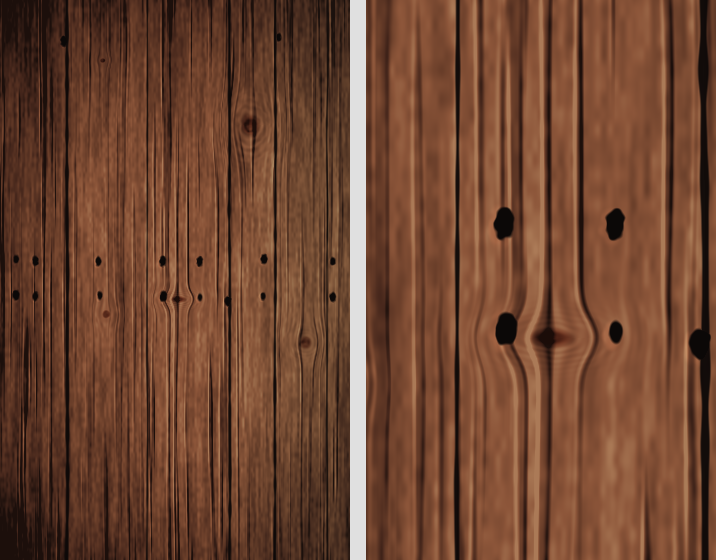
Left, the full canvas; right, a detail of the centre.
This texture is drawn by a Shadertoy shader. Its source:

```glsl
// Six weathered vertical planks with dark seams, two rows of nail holes and knots.
// Stretched value noise makes the grain; its sideways slope lights the furrows.
// Knots bend the grain around them, and a vignette darkens the borders.

const float HEIGHT = 1.6;                 // canvas height in widths
const int SEAM_COUNT = 5;
const float SEAM_X[5] = float[5](0.192, 0.421, 0.656, 0.786, 0.935);
const float SEAM_WIDTH[5] = float[5](0.0100, 0.0042, 0.0085, 0.0075, 0.0045);
const float BOARD_TONE[6] = float[6](-0.02, 0.03, 0.01, 0.02, 0.04, 0.03);
const float BOARD_ROUGH[6] = float[6](1.0, 0.4, 0.8, 0.65, 0.45, 0.7);

const int NAIL_COUNT = 7;
const float NAIL_X[7] = float[7](0.044, 0.102, 0.284, 0.467, 0.573, 0.752, 0.952);
const vec2 NAIL_ROWS = vec2(0.754, 0.856);
const vec2 NAIL_SIZE = vec2(0.0085, 0.0135);
const vec2 STRAY_HOLES[3] = vec2[3](vec2(0.183, 1.483), vec2(0.796, 1.493), vec2(0.652, 0.740));

// Knots: centre, radius, height over width
const int KNOT_COUNT = 5;
const vec4 KNOTS[5] = vec4[5](
    vec4(0.715, 1.242, 0.025, 1.35), vec4(0.304, 0.702, 0.011, 1.0),
    vec4(0.872, 0.621, 0.017, 1.05), vec4(0.293, 1.427, 0.008, 0.9),
    vec4(0.510, 0.745, 0.020, 0.45));

const vec3 SOOT   = vec3(0.11, 0.06, 0.045);
const vec3 UMBER  = vec3(0.28, 0.155, 0.11);
const vec3 BROWN  = vec3(0.41, 0.24, 0.16);
const vec3 SIENNA = vec3(0.55, 0.335, 0.225);
const vec3 TAN    = vec3(0.67, 0.48, 0.34);
const vec3 HOLE   = vec3(0.045, 0.03, 0.028);
const vec3 AGED_TINT = vec3(0.97, 1.10, 1.10);  // greyer wood to the right
const float EXPOSURE = 0.72;

float hash(vec2 p) {
    vec3 q = fract(p.xyx * vec3(0.1031, 0.1030, 0.0973));
    q += dot(q, q.yzx + 33.33);
    return fract((q.x + q.y) * q.z);
}

float noise(vec2 p) {
    vec2 i = floor(p), f = fract(p);
    f = f * f * (3.0 - 2.0 * f);
    return mix(mix(hash(i), hash(i + vec2(1, 0)), f.x),
               mix(hash(i + vec2(0, 1)), hash(i + vec2(1, 1)), f.x), f.y);
}

// Depth of the long cracks running along the grain, 0 to 1
float furrow(vec2 g) {
    float lines = noise(g * vec2(95.0, 1.6)) * 0.65 + noise(g * vec2(190.0, 4.0)) * 0.35;
    return smoothstep(0.56, 0.80, lines);
}

vec3 woodRamp(float t) {
    t = clamp(t, 0.0, 1.0) * 4.0;
    vec3 c = mix(SOOT, UMBER, clamp(t, 0.0, 1.0));
    c = mix(c, BROWN, clamp(t - 1.0, 0.0, 1.0));
    c = mix(c, SIENNA, clamp(t - 2.0, 0.0, 1.0));
    return mix(c, TAN, clamp(t - 3.0, 0.0, 1.0));
}

// Ragged hole: x is the dark core, y the pale chipped rim at its lower left
vec2 nailHole(vec2 p, vec2 centre, float aa) {
    vec2 size = NAIL_SIZE * (0.8 + 0.4 * hash(centre * 917.0));
    vec2 d = p - centre;
    float ragged = 0.35 * (noise(p * 150.0) - 0.5);
    float soft = aa / size.x;
    float core = 1.0 - smoothstep(1.0 - soft, 1.0 + soft, length(d / size) + ragged);
    float rim = 1.0 - smoothstep(0.9, 1.5, length((d + vec2(0.004, 0.003)) / size) + ragged);
    return vec2(core, rim);
}

void mainImage(out vec4 fragColor, in vec2 fragCoord) {
    vec2 uv = fragCoord / iResolution.xy;
    vec2 p = uv * vec2(1.0, HEIGHT);
    float aa = max(1.0 / iResolution.x, 0.0012);

    // Seams, and the board this point lies on
    int board = 0;
    float seam = 0.0, bevel = 0.0;
    for (int i = 0; i < SEAM_COUNT; i++) {
        float row = float(i) * 17.0;
        float d = p.x - SEAM_X[i] - 0.003 * (noise(vec2(row, p.y * 5.0)) - 0.5);
        float halfWidth = SEAM_WIDTH[i] * (0.3 + 0.3 * noise(vec2(row + 5.0, p.y * 28.0)));
        if (d > 0.0) board = i + 1;
        seam = max(seam, 1.0 - smoothstep(halfWidth - aa, halfWidth + aa, abs(d)));
        float lip = (d + SEAM_WIDTH[i] * 1.2) / 0.004;
        bevel += exp(-lip * lip) * noise(vec2(row + 9.0, p.y * 14.0));
    }

    // Knots push the grain aside and add dark hearts with rings
    vec2 g = p + vec2(0.006 * (noise(p * vec2(6.0, 4.0)) - 0.5) + float(board) * 3.7, float(board) * 7.3);
    float heart = 0.0, rings = 0.0;
    for (int i = 0; i < KNOT_COUNT; i++) {
        vec4 k = KNOTS[i];
        vec2 d = (p - k.xy) / (k.z * vec2(1.0, k.w));
        float r = length(d) + 0.3 * (noise(p * 70.0) - 0.5);
        g.x -= d.x * k.z * 0.6 * exp(-dot(d, d) * 0.12);
        heart = max(heart, (1.0 - smoothstep(0.5, 1.15, r)) * (0.55 + 0.45 * noise(p * 130.0)));
        float reach = exp(-r * r * 0.16) * smoothstep(0.012, 0.025, k.z);
        rings += reach * sin(r * 11.0) * (d.y < 0.0 ? 1.0 : 0.6);
    }

    // Grain layers from broad stains to fine fibres
    float rough = BOARD_ROUGH[board] * (0.55 + 0.9 * noise(g * vec2(14.0, 0.8)));
    float tone = EXPOSURE + BOARD_TONE[board];
    tone += 0.20 * (noise(g * vec2(9.0, 3.0)) - 0.5) + 0.20 * (noise(g * vec2(38.0, 2.0)) - 0.5);
    tone += 0.26 * (noise(g * vec2(150.0, 14.0)) - 0.5) + 0.17 * (noise(g * vec2(170.0, 70.0)) - 0.5);
    float depth = furrow(g);
    tone += rough * (0.40 * (furrow(g + vec2(0.0035, 0.0)) - depth) - 0.34 * depth);
    tone += 0.10 * rings + 0.22 * bevel - 0.5 * heart;

    // Pale scuffed patch, then the vignette
    vec2 scuff = (p - vec2(0.60, 0.71)) / vec2(0.07, 0.09);
    tone += 0.16 * exp(-dot(scuff, scuff)) * noise(p * 30.0);
    vec2 off = uv - vec2(0.58, 0.49);
    tone -= dot(off * off, vec2(1.15, 1.65));

    vec3 color = woodRamp(tone) * mix(vec3(1.0), AGED_TINT, smoothstep(0.55, 1.0, uv.x));
    color *= mix(vec3(1.0), vec3(0.95, 0.72, 0.65), heart);

    // Nail holes in rows, then the stray ones
    vec2 hole = vec2(0.0);
    for (int i = 0; i < NAIL_COUNT * 2; i++) {
        float y = i < NAIL_COUNT ? NAIL_ROWS.x : NAIL_ROWS.y;
        float jitter = 0.008 * (hash(vec2(float(i), 4.0)) - 0.5);
        hole = max(hole, nailHole(p, vec2(NAIL_X[i % NAIL_COUNT] + jitter * 0.6, y + jitter), aa));
    }
    for (int i = 0; i < 3; i++) hole = max(hole, nailHole(p, STRAY_HOLES[i], aa));
    color = mix(color, color * 1.25, hole.y * 0.6);
    color = mix(color, HOLE, max(seam * 0.95, hole.x));

    fragColor = vec4(color, 1.0);
}
```
